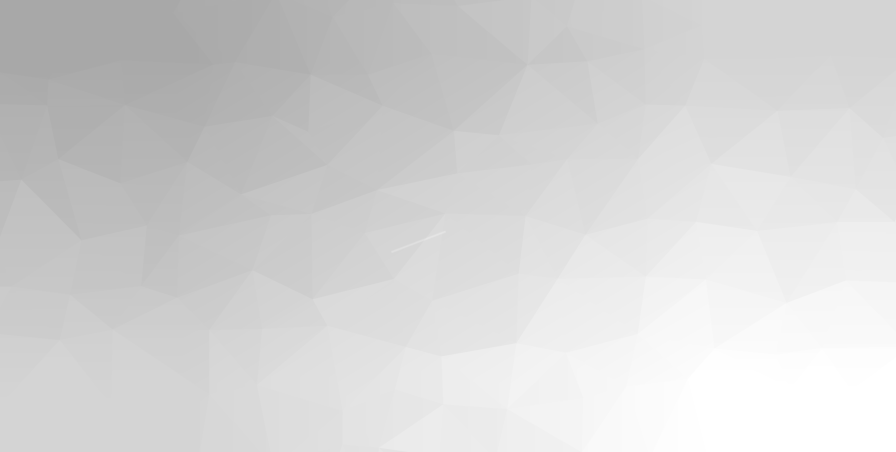
Give the GLSL for this background, as a Shadertoy shader.

```glsl
vec2 hash2(vec2 cell) {
    vec2 q = vec2(dot(cell, vec2(127.1, 311.7)), dot(cell, vec2(269.5, 183.3)));
    return fract(sin(q) * 43758.5) * 2.0 - 1.0;
}

float gradientNoise(vec2 p) {
    vec2 i = floor(p), f = fract(p);
    vec2 u = f * f * (3.0 - 2.0 * f);
    float a = dot(hash2(i), f);
    float b = dot(hash2(i + vec2(1, 0)), f - vec2(1, 0));
    float c = dot(hash2(i + vec2(0, 1)), f - vec2(0, 1));
    float d = dot(hash2(i + vec2(1, 1)), f - vec2(1, 1));
    return mix(mix(a, b, u.x), mix(c, d, u.x), u.y);
}

// Jittered grid corner, in units of the canvas height
vec2 meshVertex(vec2 cell) {
    return (cell + 0.34 * hash2(cell + 7.0)) * vec2(0.142, 0.122);
}

// Signed distance to the line a-b, positive on its left
float leftOf(vec2 p, vec2 a, vec2 b) {
    vec2 e = normalize(b - a);
    return e.x * (p.y - a.y) - e.y * (p.x - a.x);
}

// Diagonal ramp with flat corners, plus a small tint per facet
float facetTone(vec2 p, vec2 center, float aspect) {
    vec2 q = mix(p, center, 0.6);
    vec2 ramp = clamp(vec2((q.x / aspect - 0.2) / 0.58, (0.87 - q.y) / 0.7), 0.0, 1.0);
    vec2 slope = ramp * (1.0 - ramp);
    float tint = gradientNoise(center * 13.0) * min(1.0, 4.0 * (slope.x + slope.y));
    return 0.66 + 0.17 * (ramp.x + ramp.y) + 0.03 * tint;
}

// Adds one facet as tone and coverage
vec2 facet(vec2 p, vec2 a, vec2 b, vec2 c, float aspect, float pixel) {
    float inside = min(leftOf(p, a, b), min(leftOf(p, b, c), leftOf(p, c, a)));
    float cover = smoothstep(-pixel, pixel, inside);
    return vec2(facetTone(p, (a + b + c) / 3.0, aspect), 1.0) * cover;
}

float segmentDistance(vec2 p, vec2 a, vec2 b) {
    vec2 e = b - a;
    return length(p - a - e * clamp(dot(p - a, e) / dot(e, e), 0.0, 1.0));
}

void mainImage(out vec4 fragColor, in vec2 fragCoord) {
    vec2 p = fragCoord / iResolution.y;
    float aspect = iResolution.x / iResolution.y;
    float pixel = 0.7 / iResolution.y;
    vec2 home = floor(p / vec2(0.142, 0.122));

    // Triangle mesh: each nearby cell is cut along its shorter diagonal
    vec2 sum = vec2(facetTone(p, p, aspect), 1.0) * 0.001;
    for (int y = -1; y <= 1; y++) {
        for (int x = -1; x <= 1; x++) {
            vec2 cell = home + vec2(x, y);
            vec2 a = meshVertex(cell);
            vec2 b = meshVertex(cell + vec2(1, 0));
            vec2 c = meshVertex(cell + vec2(1, 1));
            vec2 d = meshVertex(cell + vec2(0, 1));
            if (distance(a, c) < distance(b, d)) {
                sum += facet(p, a, b, c, aspect, pixel) + facet(p, a, c, d, aspect, pixel);
            } else {
                sum += facet(p, a, b, d, aspect, pixel) + facet(p, b, c, d, aspect, pixel);
            }
        }
    }
    float tone = sum.x / sum.y;

    // Thin bright crease near the centre
    float crease = segmentDistance(p, vec2(0.868, 0.443), vec2(0.984, 0.487));
    tone += 0.04 * (1.0 - smoothstep(0.0, 0.004, crease));

    fragColor = vec4(vec3(clamp(tone, 0.0, 1.0)), 1.0);
}
```
